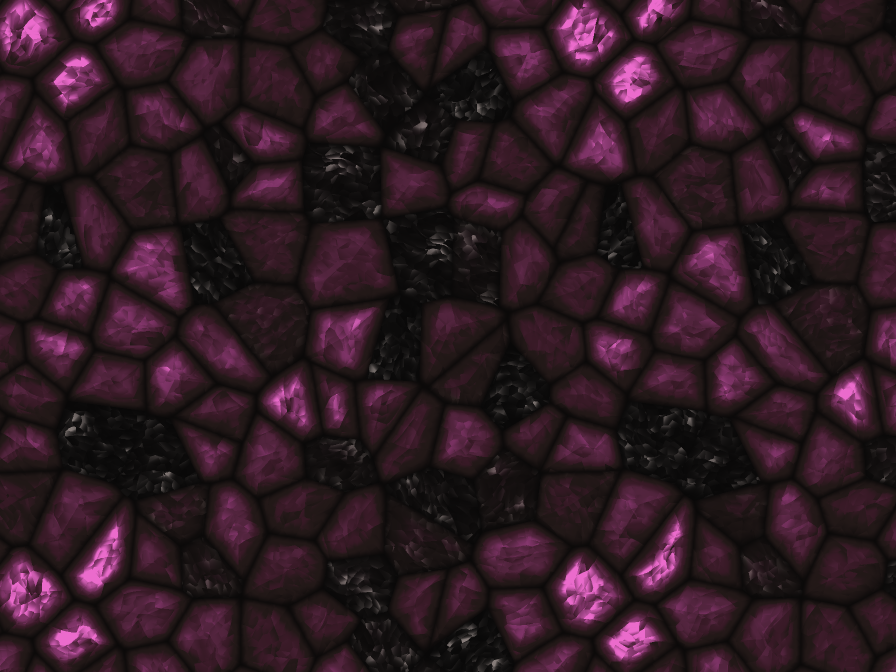
A WebGL 2 fragment shader for this texture:

```glsl
#version 300 es
precision highp float;

uniform vec2 u_resolution;
out vec4 fragColor;

vec2 hash2(vec2 c) {
  vec2 s = vec2(dot(c, vec2(127.1, 311.7)), dot(c, vec2(269.5, 183.3)));
  return fract(sin(s) * 43758.5);
}

// Seed of a stone; the layout repeats every 9 cells
vec2 stoneSeed(vec2 cell) {
  return cell + hash2(mod(cell, 9.0));
}

// Broken mineral surface: each small cell is a randomly tilted plane
float shards(vec2 p) {
  vec2 base = floor(p), nearest = vec2(0.0), tilt = vec2(0.0);
  float best = 9.0;
  for (int y = -1; y <= 1; y++)
    for (int x = -1; x <= 1; x++) {
      vec2 cell = base + vec2(x, y);
      vec2 r = p - cell - hash2(cell + 40.0);
      if (dot(r, r) < best) {
        best = dot(r, r);
        nearest = r;
        tilt = hash2(cell + 91.0) - 0.5;
      }
    }
  return clamp(0.5 + 0.6 * tilt.x + 1.5 * dot(nearest, tilt), 0.0, 1.0);
}

// Black gap through brown and wine to bright magenta
vec3 crystalRamp(float v) {
  vec3 c = mix(vec3(0.04, 0.034, 0.033), vec3(0.135, 0.095, 0.092), smoothstep(0.0, 0.26, v));
  c = mix(c, vec3(0.22, 0.10, 0.15), smoothstep(0.27, 0.42, v));
  c = mix(c, vec3(0.32, 0.14, 0.24), smoothstep(0.42, 0.62, v));
  c = mix(c, vec3(0.49, 0.20, 0.40), smoothstep(0.62, 0.85, v));
  return mix(c, vec3(0.92, 0.42, 0.80), smoothstep(0.85, 1.25, v));
}

vec3 stones(vec2 p) {
  // Nearest stone
  vec2 base = floor(p), id = base, toSeed = vec2(0.0);
  float best = 9.0;
  for (int y = -1; y <= 1; y++)
    for (int x = -1; x <= 1; x++) {
      vec2 cell = base + vec2(x, y);
      vec2 r = stoneSeed(cell) - p;
      if (dot(r, r) < best) {
        best = dot(r, r);
        toSeed = r;
        id = cell;
      }
    }

  // Rounded distance to the border, and direction of the closest side
  float sum = 0.0, side = 9.0;
  vec2 facing = vec2(0.0);
  for (int y = -2; y <= 2; y++)
    for (int x = -2; x <= 2; x++) {
      if (x == 0 && y == 0) continue;
      vec2 r = stoneSeed(id + vec2(x, y)) - p;
      vec2 n = normalize(r - toSeed);
      float d = dot(0.5 * (r + toSeed), n);
      sum += exp(-24.0 * d);
      if (d < side) {
        side = d;
        facing = n;
      }
    }
  float depth = -log(sum) / 24.0;

  // Glow of each stone, lowered in broad dark patches
  vec2 rnd = hash2(mod(id, 9.0) + 17.0);
  vec2 phase = id * 6.28318 / 9.0;
  float patches = sin(phase.x + 2.0 * phase.y) + sin(2.0 * phase.x - phase.y + 1.3);
  float glow = clamp(0.95 * rnd.x + 0.08 * patches, 0.0, 1.0);

  // Fractures run along a random grain in every stone
  float a = 6.28318 * rnd.y;
  vec2 grain = mat2(cos(a), sin(a), -sin(a), cos(a)) * p;
  grain += 0.03 * sin(grain.yx * 7.0);
  float coarse = shards(grain * vec2(2.2, 3.2));
  float fine = shards(grain * vec2(6.5, 9.5) + coarse);
  float rough = 0.55 * coarse + 0.45 * fine;

  // Brown flanks, a tinted inside and a shattered bright core
  float body = smoothstep(-0.07, 0.12, depth);
  float inner = smoothstep(0.03, 0.29, depth + 0.1 * (coarse - 0.5));
  float core = smoothstep(0.13, 0.3, depth);
  float bevel = 1.0 + 0.16 * dot(facing, vec2(-0.5, 0.85));
  float v = body * (0.2 + 0.08 * glow) * bevel + inner * 0.47 * glow * bevel;
  v += (0.12 * body + 0.2 * inner) * (rough - 0.5);
  v += core * pow(glow, 6.0) * (1.3 * rough - 0.3);
  vec3 crystal = crystalRamp(v);

  // Unlit stones are grey rubble with sharp glints
  float glint = pow(fine, 4.0) * coarse * coarse;
  vec3 rubble = vec3(0.034, 0.031, 0.031) + body * (vec3(0.07, 0.066, 0.064) * rough * rough
              + vec3(0.42, 0.39, 0.38) * glint);
  return mix(rubble, crystal, smoothstep(0.08, 0.36, glow));
}

void main() {
  // Four samples soften the facet edges
  vec3 color = vec3(0.0);
  for (int i = 0; i < 4; i++) {
    vec2 offset = vec2(i % 2, i / 2) * 0.5 - 0.25;
    color += stones((gl_FragCoord.xy + offset) / u_resolution.y * 10.8);
  }
  fragColor = vec4(color / 4.0, 1.0);
}
```
